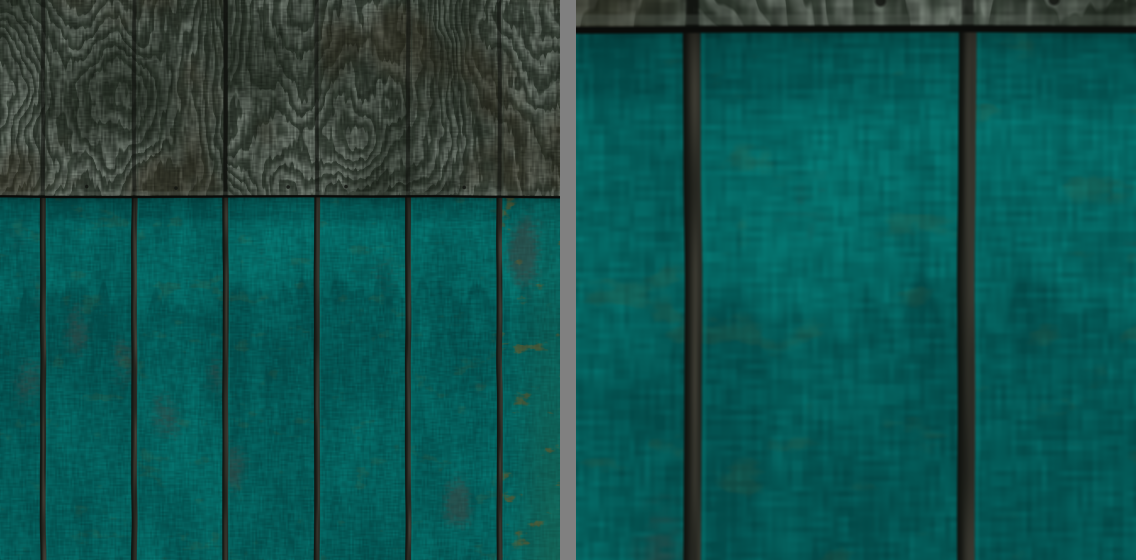
Left, the full canvas; right, a detail of the centre.
This texture is drawn by a three.js fragment shader. Its source:

```glsl
// Weathered grey plywood siding lapped over teal painted grooved boards.
varying vec2 vUv;

const float PITCH = 0.163;        // board width
const float FIRST_GROOVE = 0.0768;
const float LAP = 0.651;          // lower edge of the bare wood
const float SOFT = 0.0013;        // edge smoothing

const vec3 WOOD_DARK = vec3(0.115, 0.145, 0.11);
const vec3 WOOD_MID = vec3(0.20, 0.235, 0.20);
const vec3 WOOD_PALE = vec3(0.40, 0.435, 0.40);
const vec3 WOOD_BROWN = vec3(0.19, 0.16, 0.105);
const vec3 TEAL_DEEP = vec3(0.01, 0.305, 0.30);
const vec3 TEAL_LIGHT = vec3(0.02, 0.455, 0.435);
const vec3 TEAL_GREEN = vec3(0.09, 0.38, 0.32);
const vec3 WORN = vec3(0.19, 0.285, 0.275);
const vec3 OCHRE = vec3(0.36, 0.34, 0.18);
const vec3 GAP_DARK = vec3(0.065, 0.075, 0.06);
const vec3 GAP_WOOD = vec3(0.25, 0.245, 0.21);

float hash(vec2 p) {
  vec3 q = fract(vec3(p.xyx) * 0.1031);
  q += dot(q, q.yzx + 33.33);
  return fract((q.x + q.y) * q.z);
}

float noise(vec2 p) {
  vec2 i = floor(p), f = fract(p);
  f = f * f * (3.0 - 2.0 * f);
  return mix(mix(hash(i), hash(i + vec2(1.0, 0.0)), f.x),
             mix(hash(i + vec2(0.0, 1.0)), hash(i + 1.0), f.x), f.y);
}

float fbm(vec2 p) {
  float sum = 0.0, amp = 0.53;
  for (int i = 0; i < 4; i++) {
    sum += amp * noise(p);
    p = p * 2.03 + 17.1;
    amp *= 0.5;
  }
  return sum;
}

float line(float dist, float halfWidth) {
  return 1.0 - smoothstep(halfWidth - SOFT, halfWidth + SOFT, dist);
}

// Growth rings: contours of a stretched field, frayed by fibres.
vec3 bareWood(vec2 p, float sheet) {
  vec2 q = p + sheet * vec2(5.7, 3.1) + 2.0;
  float field = 9.0 * noise(q * vec2(9.0, 4.6)) + 2.2 * noise(q * vec2(20.0, 13.0));
  field += 24.0 * q.x + 0.55 * noise(q * vec2(85.0, 38.0)) + 0.4 * noise(q * vec2(230.0, 60.0));
  float t = fract(field);
  float ring = smoothstep(0.12, 0.68, t) * (1.0 - smoothstep(0.82, 0.99, t));
  float fibre = 0.6 * noise(q * vec2(330.0, 45.0)) + 0.4 * noise(q * vec2(90.0, 360.0));
  float bleach = smoothstep(0.25, 0.7, fbm(q * vec2(8.0, 6.0)));
  vec3 c = mix(WOOD_DARK, WOOD_MID, clamp(0.25 + 0.6 * bleach + 0.5 * (fibre - 0.5), 0.0, 1.0));
  c = mix(c, WOOD_PALE, ring * (0.3 + 0.5 * bleach) * (0.55 + 0.8 * fibre));
  c = mix(c, WOOD_BROWN, 0.4 * smoothstep(0.55, 0.8, fbm(q * 6.0 + 9.0)));
  return c * (0.82 + 0.36 * fibre);
}

// Rubbed spots, a few scattered over each board.
float wornSpots(vec2 p, float u, float id) {
  float worn = 0.0;
  for (int i = 0; i < 3; i++) {
    vec2 key = vec2(id + 11.0, float(i) * 5.0 + 2.0);
    float h = hash(key + 7.7);
    vec2 centre = vec2(hash(key), 0.59 - 0.5 * h * h);
    vec2 d = (vec2(u, p.y) - centre) / vec2(0.2, 0.055);
    worn += exp(-dot(d, d)) * hash(key + 3.3);
  }
  float grit = 0.6 * fbm(p * vec2(42.0, 26.0)) + 0.4 * noise(p * vec2(150.0, 280.0));
  return smoothstep(0.42, 0.85, worn * 0.75 + grit * 0.45);
}

vec3 paint(vec2 p, float u, float id) {
  float strokes = fbm(p * vec2(32.0, 8.0) + id * 3.7);
  float clouds = fbm(p * vec2(7.0, 9.0) + id * 9.1);
  float weave = 0.5 * noise(p * vec2(75.0, 330.0)) + 0.5 * noise(p * vec2(330.0, 65.0));
  // Second coat with a brushed lower edge
  float ragged = 0.455 + 0.035 * hash(vec2(id, 4.0)) + 0.05 * (noise(vec2(p.x * 65.0, id)) - 0.5);
  float coat = smoothstep(ragged - 0.006, ragged + 0.012, p.y);
  coat *= 1.0 - smoothstep(0.595, 0.615, p.y + 0.02 * (strokes - 0.5));
  float lower = 1.0 - smoothstep(0.12, 0.4, p.y + 0.15 * (clouds - 0.5));
  float light = 0.2 + 0.34 * coat + 0.16 * lower + 0.7 * (strokes - 0.5) + 0.6 * (clouds - 0.5);
  float lastBoard = step(4.5, id);
  light += 0.45 * (weave - 0.5) + 0.14 * (hash(vec2(id, 8.0)) - 0.3) + 0.22 * lastBoard;
  vec3 c = mix(TEAL_DEEP, TEAL_LIGHT, clamp(light, 0.0, 1.0));
  c = mix(c, TEAL_GREEN, lastBoard * smoothstep(0.0, 1.0, u * 1.6) * (0.75 - p.y));
  c = mix(c, WORN, 0.75 * wornSpots(p, u, id));
  float stain = smoothstep(0.66, 0.8, fbm(p * vec2(28.0, 45.0) + 4.0));
  c = mix(c, OCHRE, stain * (0.15 + 0.55 * lastBoard));
  return c * (0.93 + 0.14 * weave);
}

void main() {
  vec2 p = vUv;
  float board = (p.x - FIRST_GROOVE) / PITCH;
  float id = floor(board), u = fract(board);
  float wobble = 0.0016 * (noise(vec2(p.y * 14.0, floor(board + 0.5))) - 0.5);
  float side = (fract(board + 0.5) - 0.5) * PITCH + wobble;

  // Bare sheets with shallow grooves, one open joint and a nail row
  vec3 wood = bareWood(p, step(2.0, board));
  wood = mix(wood, GAP_DARK, 0.65 * line(abs(side), 0.0036));
  wood = mix(wood, WOOD_MID, 0.5 * line(abs(side - 0.006), 0.0012));
  float joint = abs(board - 2.0) * PITCH;
  wood = mix(wood, GAP_DARK, 0.8 * line(joint, 0.0035));
  vec2 nail = vec2(0.15 + 0.7 * hash(vec2(id, 21.0)), LAP + 0.011 + 0.005 * hash(vec2(id, 6.0)));
  wood = mix(wood, GAP_DARK, 0.85 * line(length(vec2((u - nail.x) * PITCH, p.y - nail.y)), 0.0032));
  wood = mix(wood, WOOD_PALE, 0.25 * line(abs(p.y - LAP - 0.004), 0.003));

  // Painted boards with open grooves
  vec3 teal = paint(p, u, id);
  teal = mix(teal, TEAL_LIGHT, 0.45 * line(abs(side - 0.0068), 0.0012));
  float grime = noise(vec2(p.x * 260.0, p.y * 18.0));
  vec3 gap = mix(GAP_DARK, GAP_WOOD, smoothstep(-0.005, 0.002, side) * (0.35 + 0.65 * grime));
  teal = mix(teal, gap, line(abs(side), 0.0052));

  // Overlap and the shadow it casts
  float edge = LAP + 0.0025 * (noise(vec2(p.x * 9.0, 3.0)) - 0.5);
  float below = edge - p.y;
  teal *= 1.0 - 0.35 * exp(-max(below, 0.0) / 0.012);
  teal = mix(teal, GAP_DARK * 0.6, line(below, 0.0042));
  gl_FragColor = vec4(mix(wood, teal, smoothstep(-SOFT, SOFT, below)), 1.0);
}
```
